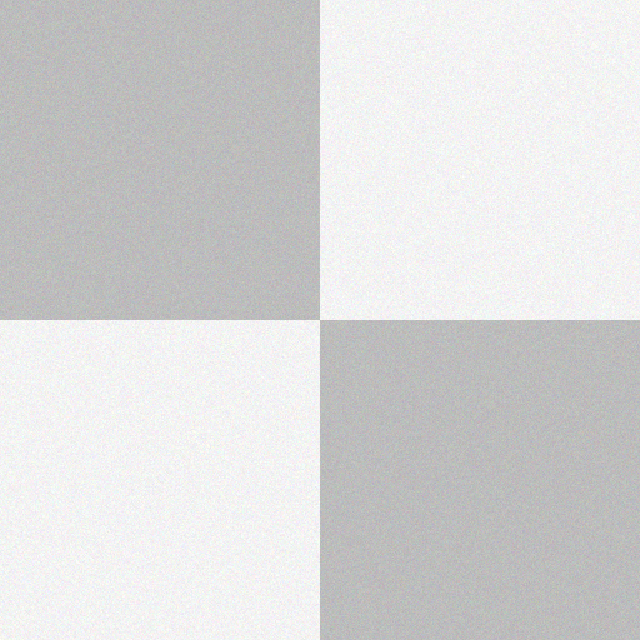
Reproduce this pattern procedurally as a Shadertoy shader.

```glsl
// A two by two checkerboard of grey and near-white squares under faint colour grain.
// The squares come from two antialiased half-plane masks; the grain sums hashed
// values per cell of a 512 by 512 grid, independently for red, green and blue.

// Integer hash: three independent values in 0..1
vec3 hash3(uvec3 v) {
    v = v * 1664525u + 1013904223u;
    v += v.yzx * v.zxy;
    v ^= v >> 16u;
    v += v.yzx * v.zxy;
    return vec3(v >> 16u) / 65535.0;
}

// Bell-shaped grain, zero mean and unit deviation per channel
vec3 colourGrain(vec2 cell) {
    vec3 sum = vec3(0.0);
    for (uint layer = 0u; layer < 3u; layer++)
        sum += hash3(uvec3(uvec2(cell), layer + 7u));
    return (sum - 1.5) * 2.0;
}

// 1 on the light squares (upper right, lower left), 0 on the grey ones
float lightSquares(vec2 uv) {
    vec2 side = clamp((uv - 0.5) * iResolution.xy + 0.5, 0.0, 1.0);
    return mix(1.0 - side.x, side.x, side.y);
}

void mainImage(out vec4 fragColor, in vec2 fragCoord) {
    vec2 uv = fragCoord / iResolution.xy;

    // Flat checkerboard
    vec3 colour = mix(vec3(0.737), vec3(0.953), lightSquares(uv));

    // Faint grain over both kinds of square
    colour += 0.024 * colourGrain(floor(uv * 512.0));

    fragColor = vec4(clamp(colour, 0.0, 1.0), 1.0);
}
```
